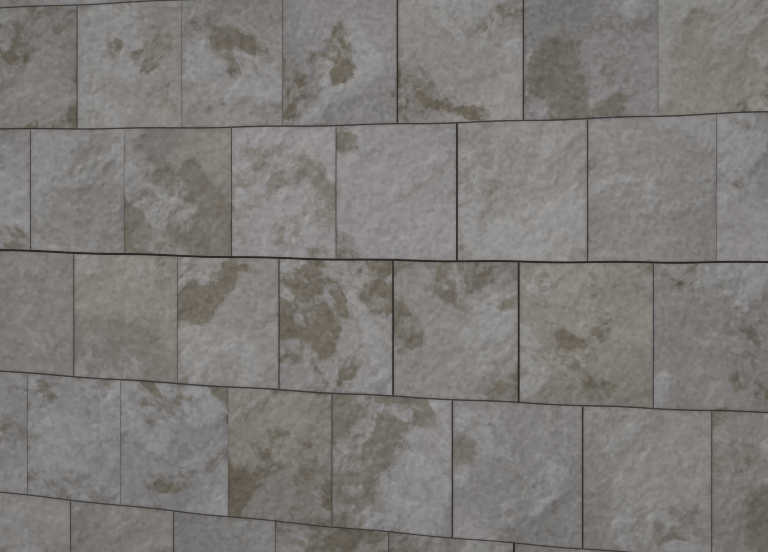
Give the GLSL for this texture, as a Shadertoy shader.

```glsl
// Weathered limestone wall: staggered square slabs in perspective, with thin dark joints.

const vec3 STONE_COOL = vec3(0.525, 0.519, 0.521);
const vec3 STONE_WARM = vec3(0.492, 0.476, 0.447);
const vec3 STONE_PALE = vec3(0.575, 0.571, 0.571);
const vec3 STAIN      = vec3(0.370, 0.343, 0.293);
const vec3 JOINT      = vec3(0.165, 0.150, 0.145);

const vec2 FIRST_LINE  = vec2(0.0144, -0.0704); // top course line at left and right edge
const vec2 COURSE_SIZE = vec2(0.2193, 0.2726);  // course height at left and right edge
const float COURSE_BOW = 0.029;                 // sag of the lines at mid width
const float SLAB_START = 0.1003;                // first joint of the top course
const float SLAB_WIDTH = 0.1203;
const float SLAB_GROWTH = 0.00625;              // widening toward the right
const float COURSE_DRIFT = 0.018;
const float JOINT_HALF = 0.0012;
const float RELIEF = 0.32;
const float GRAIN = 0.05;
const float MOTTLE = 0.13;

vec2 hash2(vec2 p) {
    vec3 q = fract(p.xyx * vec3(0.1031, 0.1030, 0.0973));
    q += dot(q, q.yzx + 33.33);
    return fract((q.xx + q.yz) * q.zy);
}

// Smooth cellular noise: scattered points blend their random values
float cellular(vec2 p) {
    vec2 cell = floor(p), f = p - cell;
    vec2 sum = vec2(0.0);
    for (int j = -1; j <= 1; j++)
        for (int i = -1; i <= 1; i++) {
            vec2 o = vec2(i, j);
            vec2 h = hash2(cell + o);
            vec2 d = o + h - f;
            float value = fract(h.x * 7.7 + h.y * 5.3);
            sum += exp(-9.0 * dot(d, d)) * vec2(value, 1.0);
        }
    return sum.x / max(sum.y, 1e-6);
}

// Rotated octaves, averaging about one half
float layered(vec2 p) {
    float sum = 0.0, weight = 0.434;
    p += 0.12 * sin(p.yx * 2.7 + vec2(1.3, 4.1));
    for (int i = 0; i < 5; i++) {
        sum += weight * cellular(p);
        p = mat2(1.6, 1.3, -1.3, 1.6) * p + 7.3;
        weight *= 0.6;
    }
    return sum;
}

float bump(float x, float center, float radius) {
    float t = (x - center) / radius;
    return exp(-t * t);
}

float jointCover(float dist, float halfWidth, float pixel) {
    return 1.0 - smoothstep(halfWidth - pixel, halfWidth + pixel, abs(dist));
}

void mainImage(out vec4 fragColor, in vec2 fragCoord) {
    vec2 uv = fragCoord / iResolution.xy;
    float aspect = iResolution.y / iResolution.x;
    float pixel = 0.6 / iResolution.x;
    vec2 pos = vec2(uv.x, uv.y * aspect);

    // Courses, counted downward along slanted lines
    float courseHeight = mix(COURSE_SIZE.x, COURSE_SIZE.y, uv.x);
    float lineTop = mix(FIRST_LINE.x, FIRST_LINE.y, uv.x) + COURSE_BOW * uv.x * (1.0 - uv.x);
    float v = (1.0 - uv.y - lineTop) / courseHeight + 0.003 * sin(uv.x * 41.0);
    float course = floor(v);

    // Slabs, widening to the right and staggered by half
    float x = uv.x - 0.011 * bump(uv.x, 0.267, 0.08) + 0.015 * bump(uv.x, 0.94, 0.052);
    float root = sqrt(SLAB_WIDTH * SLAB_WIDTH + 4.0 * SLAB_GROWTH * (x - SLAB_START));
    float u = (root - SLAB_WIDTH) / (2.0 * SLAB_GROWTH);
    u -= 0.5 * mod(course, 2.0) - COURSE_DRIFT * course;
    vec2 slab = vec2(floor(u), course);
    vec2 tone = hash2(slab + 17.0);
    vec2 wear = hash2(slab + 53.0);

    // Stone surface, with a separate pattern on each slab
    vec2 p = pos + 9.0 * hash2(slab + 5.0);
    float rough = layered(p * 11.0);
    float lit = rough - layered(p * 11.0 + vec2(-0.03, 0.04));
    float patches = layered(p * 15.0 + 31.0);
    vec3 color = mix(STONE_COOL, STONE_WARM, 0.05 + 0.8 * tone.x);
    color *= 0.95 + 0.09 * tone.y;
    color *= 1.0 + MOTTLE * (cellular(p * 8.0 + 3.0) - 0.5);
    color = mix(color, STONE_PALE, 0.65 * smoothstep(0.50, 0.70, rough));

    // Brown stains gather near the middle of the wall
    float middle = bump(uv.x, 0.42, 0.20) * bump(uv.y, 0.55, 0.25);
    float stainAmount = clamp(0.7 * wear.x * wear.x + 0.55 * middle, 0.0, 1.0);
    float edge = mix(0.70, 0.49, stainAmount);
    float stain = smoothstep(edge - 0.02, edge + 0.11, patches);
    color = mix(color, STAIN, stain * mix(0.40, 0.80, wear.y));
    color *= 1.0 - 0.07 * bump(patches, edge, 0.014);

    // Raised texture and grain
    color += RELIEF * clamp(lit, -0.14, 0.14);
    color += GRAIN * (cellular(pos * 185.0) - 0.5);

    // Joints vary from a hairline to a dark gap
    float level = floor(v + 0.5);
    float upright = floor(u + 0.5);
    float acrossDist = (v - level) * courseHeight * aspect;
    float uprightDist = (u - upright) * root;
    float acrossDepth = mix(0.66, 1.0, bump(level, 2.0, 0.8));
    float chance = hash2(vec2(upright, course) + 91.0).x;
    float uprightDepth = 0.3 + 0.35 * chance + 0.4 * bump(uv.x, 0.61, 0.17);
    uprightDepth = min(uprightDepth, 1.0) * step(0.0, course);
    float across = acrossDepth * jointCover(acrossDist, JOINT_HALF * acrossDepth, pixel);
    float down = uprightDepth * jointCover(uprightDist, JOINT_HALF * uprightDepth, pixel);
    float shade = max(acrossDepth * bump(acrossDist, 0.0, 0.003),
                      uprightDepth * bump(uprightDist, 0.0, 0.003));
    color *= 1.0 - 0.12 * shade;
    color = mix(color, JOINT, max(across, down));

    // Light falls off toward the lower corners
    vec2 away = uv - vec2(0.52, 0.58);
    color *= 1.015 - 0.22 * dot(away, away);
    fragColor = vec4(clamp(color, 0.0, 1.0), 1.0);
}
```
